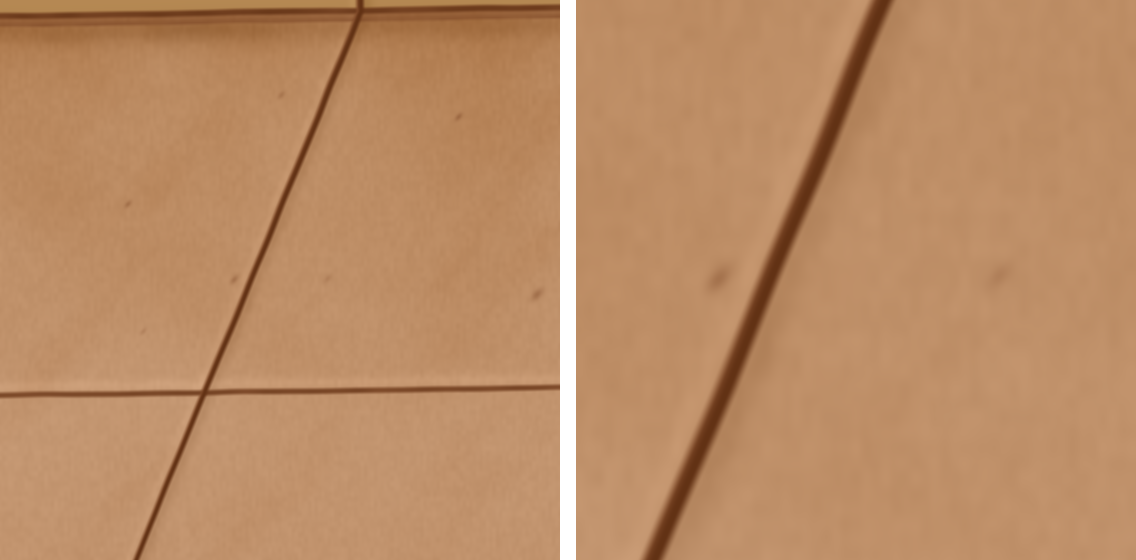
Left: the whole. Right: its middle third, enlarged.
Give the GLSL for this texture, as a Shadertoy shader.

```glsl
// Warm tan stone slabs parted by a slanted joint, a level joint and a double top seam.
#define SLANT_FOOT 0.243
#define SLANT_SLOPE 0.409
#define SLANT_BEND 0.980
#define LEVEL_JOINT 0.294
#define TOP_SEAM 0.971
#define JOINT_HALF 0.0052
#define EDGE_SOFT 0.0028
#define SPECK_CELLS 5.5
#define SPECK_CHANCE 0.42
#define MOTTLE 0.040
#define GRAIN 0.016

const vec3 PALE   = vec3(0.760, 0.580, 0.432);
const vec3 TAN    = vec3(0.738, 0.548, 0.388);
const vec3 SHADED = vec3(0.685, 0.475, 0.295);
const vec3 OCHRE  = vec3(0.710, 0.535, 0.325);
const vec3 UMBER  = vec3(0.500, 0.290, 0.160);
const vec3 DARK   = vec3(0.385, 0.195, 0.080);

float hash(vec2 p) {
    vec3 q = fract(vec3(p.xyx) * 0.1031);
    q += dot(q, q.yzx + 33.33);
    return fract((q.x + q.y) * q.z);
}

float noise(vec2 p) {
    vec2 i = floor(p), f = fract(p);
    f = f * f * (3.0 - 2.0 * f);
    vec2 e = vec2(0.0, 1.0);
    return mix(mix(hash(i), hash(i + e.yx), f.x),
               mix(hash(i + e.xy), hash(i + e.yy), f.x), f.y);
}

float fbm(vec2 p) {
    float sum = 0.0, amp = 0.5;
    for (int i = 0; i < 4; i++) {
        sum += amp * noise(p);
        p = mat2(1.6, 1.2, -1.2, 1.6) * p + 7.3;
        amp *= 0.5;
    }
    return sum;
}

// Soft-edged line of the given half width around distance zero
float line(float d, float halfWidth) {
    float soft = EDGE_SOFT + 0.7 / iResolution.y;
    return 1.0 - smoothstep(halfWidth - soft, halfWidth + soft, abs(d));
}

// Gaussian band for soft shading beside a joint
float glow(float d, float width) {
    return exp(-d * d / (width * width));
}

// Sparse oval pits, one at most in each cell
float specks(vec2 p) {
    vec2 cell = floor(p * SPECK_CELLS);
    vec2 center = vec2(hash(cell + 11.0), hash(cell + 37.0)) * 0.6 + 0.2;
    vec2 d = (fract(p * SPECK_CELLS) - center) / SPECK_CELLS;
    d = vec2(d.x + d.y * -0.5, d.y * 0.8);
    float radius = mix(0.005, 0.009, hash(cell + 53.0));
    float present = step(hash(cell + 71.0), SPECK_CHANCE) * step(0.3, p.y);
    return present * mix(0.2, 0.55, hash(cell + 91.0)) * glow(length(d), radius);
}

// Stone tone: pale at the foot, shaded toward the upper left, with slanted veins
vec3 stone(vec2 p) {
    float cloud = fbm(p * 3.5 + 2.0) - 0.47;
    vec2 along = vec2(p.x + p.y, p.y - p.x) * 0.707;
    float vein = fbm(along * vec2(3.0, 11.0) + 19.0) - 0.47;
    vec3 color = mix(PALE, TAN, smoothstep(0.15, 0.75, p.y + cloud * 0.4));
    float shade = smoothstep(0.55, 1.0, p.y - 0.12 * p.x + cloud * 0.3);
    color = mix(color, SHADED, shade);
    color -= vec3(0.7, 1.0, 1.2) * MOTTLE * (cloud + 1.8 * max(-vein, 0.0) - 0.15);
    float fibre = noise(p * vec2(170.0, 60.0)) + noise(p * 110.0 + 5.0) - 1.0;
    return color + GRAIN * fibre;
}

void mainImage(out vec4 fragColor, in vec2 fragCoord) {
    vec2 p = fragCoord / iResolution.xy;
    float wobble = (noise(p * 14.0) - 0.5) * 0.0025;

    // Signed distances to the joints
    float slant = (p.x - SLANT_FOOT - SLANT_SLOPE * min(p.y, SLANT_BEND)) * 0.925 + wobble;
    float level = p.y - LEVEL_JOINT - 0.014 * p.x + wobble;
    float seam = p.y - TOP_SEAM - 0.016 * p.x + wobble;
    float lip = seam + 0.017;

    // Slab faces and pits
    vec3 color = mix(stone(p), OCHRE, smoothstep(0.0, 0.008, seam));
    color = mix(color, UMBER, specks(p) * (1.0 - smoothstep(-0.05, -0.03, seam)));

    // Light rims and grime beside the joints
    color += 0.035 * glow(level - 0.015, 0.010);
    color += 0.025 * glow(slant + 0.012, 0.007);
    color -= 0.045 * glow(slant - 0.010, 0.012);
    color -= 0.070 * glow(lip + 0.012, 0.025) * (0.4 + noise(p * 9.0));

    // Joint lines
    float wear = noise(p * vec2(25.0, 60.0));
    color = mix(color, UMBER, 0.45 * line(seam + 0.008, 0.008));
    color = mix(color, UMBER, (0.45 + 0.3 * wear) * line(lip, 0.0030));
    color = mix(color, mix(DARK, UMBER, 0.5 * wear), 0.9 * line(seam, JOINT_HALF));
    color = mix(color, mix(DARK, UMBER, 0.3 + 0.5 * wear), 0.9 * line(level, JOINT_HALF * 0.9));
    float slantHalf = JOINT_HALF * mix(0.92, 1.15, p.y);
    vec3 slantColor = mix(UMBER, DARK, smoothstep(-0.006, 0.001, slant));
    color = mix(color, slantColor, line(slant, slantHalf));

    fragColor = vec4(clamp(color, 0.0, 1.0), 1.0);
}
```
